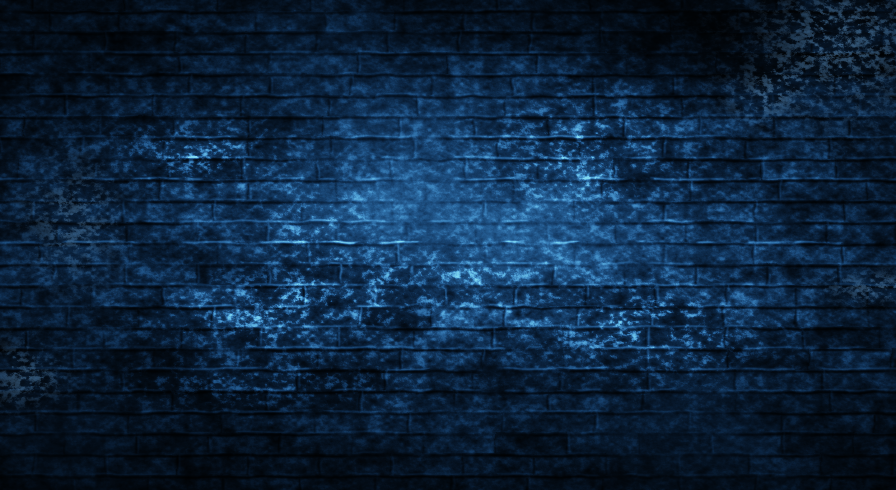
This texture is drawn by a Shadertoy shader. Its source:

```glsl
// Weathered blue brick wall with a soft central glow, dark borders and flaking paint
#define ROW_HEIGHT 0.0431
#define ROW_ORIGIN 0.505
#define BRICK_WIDTH 0.165
#define AMBIENT 0.030
#define GLOW 0.235
#define CRACK_DEPTH 0.75
#define EDGE_LIGHT 0.70
#define FLAKE_LIGHT 0.42
#define PLASTER_TINT vec3(0.21, 0.34, 0.46)

float hash(vec2 p) {
    return fract(sin(dot(p, vec2(127.1, 311.7))) * 43758.5453);
}

float noise(vec2 p) {
    vec2 i = floor(p), f = fract(p);
    f = f * f * (3.0 - 2.0 * f);
    return mix(mix(hash(i), hash(i + vec2(1, 0)), f.x),
               mix(hash(i + vec2(0, 1)), hash(i + vec2(1, 1)), f.x), f.y);
}

float fbm(vec2 p) {
    float sum = 0.0, amp = 0.516;
    for (int i = 0; i < 5; i++) {
        sum += amp * noise(p);
        p = mat2(1.6, 1.2, -1.2, 1.6) * p + 17.3;
        amp *= 0.5;
    }
    return sum;
}

// Soft elliptical mask
float spot(vec2 p, vec2 center, vec2 radius) {
    vec2 q = (p - center) / radius;
    return exp(-dot(q, q));
}

// Thin soft line, never narrower than about one pixel
float line(float d, float width) {
    float w = max(width, 0.6 / iResolution.y);
    return exp(-d * d / (w * w));
}

// Wall lighting: x = smooth haze, y = worn paint, z = pale plaster, w = shadow
vec4 zones(vec2 p) {
    float haze = spot(p, vec2(0.86, 0.57), vec2(0.25, 0.11))
               + 0.55 * spot(p, vec2(1.18, 0.51), vec2(0.28, 0.09))
               + 0.50 * spot(p, vec2(0.84, 0.77), vec2(0.22, 0.11))
               + 0.30 * spot(p, vec2(0.66, 0.90), vec2(0.16, 0.08))
               + 0.60 * spot(p, vec2(1.41, 0.11), vec2(0.17, 0.10))
               + 0.40 * spot(p, vec2(0.12, 0.10), vec2(0.16, 0.10))
               + 0.30 * spot(p, vec2(0.12, 0.48), vec2(0.12, 0.15));
    float worn = 0.8 * spot(p, vec2(0.40, 0.69), vec2(0.15, 0.05))
               + spot(p, vec2(0.56, 0.365), vec2(0.20, 0.06))
               + 0.8 * spot(p, vec2(1.20, 0.68), vec2(0.17, 0.10))
               + spot(p, vec2(1.31, 0.33), vec2(0.20, 0.08))
               + 0.7 * spot(p, vec2(0.88, 0.43), vec2(0.25, 0.05))
               + 0.6 * spot(p, vec2(0.65, 0.54), vec2(0.10, 0.09))
               + 0.4 * spot(p, vec2(0.55, 0.22), vec2(0.25, 0.05));
    float plaster = spot(p, vec2(1.73, 0.91), vec2(0.15, 0.13))
                  + 0.8 * spot(p, vec2(1.57, 0.81), vec2(0.07, 0.05))
                  + 0.8 * spot(p, vec2(0.14, 0.55), vec2(0.08, 0.10))
                  + 0.9 * spot(p, vec2(0.04, 0.235), vec2(0.06, 0.05))
                  + 0.9 * spot(p, vec2(1.78, 0.41), vec2(0.09, 0.03));
    float shadow = 0.5 * spot(p, vec2(0.31, 0.24), vec2(0.13, 0.09))
                 + 0.45 * spot(p, vec2(0.42, 0.47), vec2(0.16, 0.05))
                 + 0.25 * spot(p, vec2(0.85, 0.22), vec2(0.32, 0.05))
                 + 0.75 * spot(p, vec2(1.42, 0.94), vec2(0.18, 0.13));
    return vec4(min(haze, 1.0), min(worn, 1.0), min(plaster, 1.0), min(shadow, 0.85));
}

// Joints: x = dark crack, y = lit lip, z = tone of the brick
vec3 brickwork(vec2 p) {
    p += 0.0045 * (vec2(noise(p * 60.0), noise(p * vec2(28.0, 40.0) + 40.0)) - 0.5);
    float row = (p.y - ROW_ORIGIN) / ROW_HEIGHT;
    float course = floor(row);
    float above = (fract(row + 0.5) - 0.5) * ROW_HEIGHT;
    float width = BRICK_WIDTH * (0.85 + 0.35 * hash(vec2(course, 3.0)));
    float column = p.x / width + 0.5 * mod(course, 2.0) + 0.3 * hash(vec2(course, 8.0));
    float beside = (fract(column + 0.5) - 0.5) * width;
    float crack = max(line(above + 0.0045, 0.0035), 0.65 * line(beside, 0.003));
    float rowLight = 0.35 + 0.65 * hash(vec2(floor(row + 0.5), 21.0));
    rowLight += 0.6 * line(p.y - ROW_ORIGIN, 0.012);
    float lip = max(line(above - 0.001, 0.0024) * rowLight, 0.4 * line(beside - 0.005, 0.0025));
    float tone = mix(0.68, 1.2, hash(vec2(floor(column), course)));
    return vec3(crack, lip, tone);
}

void mainImage(out vec4 fragColor, in vec2 fragCoord) {
    vec2 p = fragCoord / iResolution.y;
    float grime = fbm(p * 5.0 + 3.0);
    float rough = fbm(p * vec2(34.0, 50.0));
    float fine = fbm(p * vec2(105.0, 140.0) + 9.0);
    vec4 zone = zones(p + 0.06 * (vec2(grime, fbm(p * 6.0 + 31.0)) - 0.5));
    vec3 brick = brickwork(p);

    // Broad glow, stained and broken up by the bricks
    float glow = spot(p, vec2(0.93, 0.51), vec2(0.98, 0.38));
    float light = AMBIENT + GLOW * glow;
    light *= mix(0.82, 1.16, smoothstep(0.3, 0.7, grime));
    light *= mix(brick.z, 1.0, 0.8 * zone.x) * (1.0 - zone.w);
    light *= mix(0.1 + 1.7 * rough, 0.95, 0.65 * zone.x) * (0.4 + 1.15 * fine);
    light += zone.x * (0.022 + 0.085 * glow) * (0.5 + grime);
    float open = smoothstep(0.3, 0.6, fbm(p * vec2(7.0, 15.0) + 61.0));
    light *= 1.0 - CRACK_DEPTH * brick.x * mix(0.35, 1.0, open) * (1.0 - 0.6 * zone.x);

    // Lit brick lips and flaking paint
    float chipped = smoothstep(0.40, 0.62, fbm(p * vec2(20.0, 40.0) + 5.0));
    light += EDGE_LIGHT * brick.y * chipped * glow * (0.4 + 0.6 * zone.y) * (1.0 - zone.w);
    float flakes = smoothstep(0.49, 0.73, 0.6 * fine + 0.4 * rough);
    light += FLAKE_LIGHT * flakes * (zone.y + 0.15 * glow) * (1.0 - 0.6 * brick.x);

    // Blue ramp from near black to pale cyan, then the greyish plaster
    light = clamp(light, 0.0, 0.85);
    vec3 color = light * vec3(0.25 + 0.4 * light, 1.0, 1.92 - 0.95 * light);
    float peel = smoothstep(0.44, 0.62, 0.65 * fine + 0.35 * fbm(p * 40.0 + 7.0));
    color = mix(color, PLASTER_TINT * (0.45 + 1.0 * fine), 0.8 * peel * zone.z);
    fragColor = vec4(color, 1.0);
}
```
